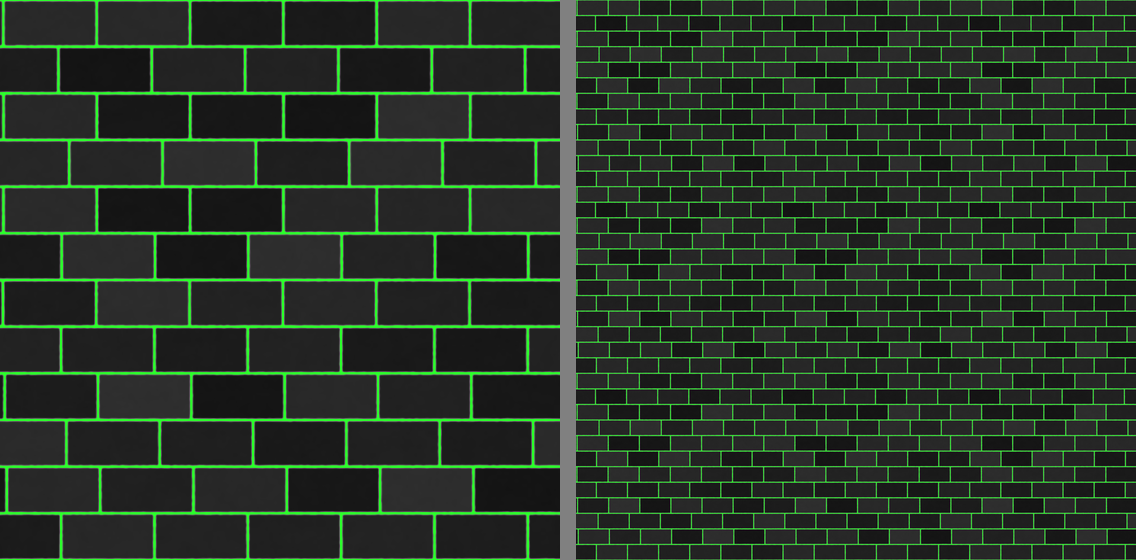
Left, the tile; right, the same tile 3 across and 3 down.
Give the GLSL for this pattern, as a Shadertoy shader.

```glsl
// Dark running-bond brick wall with thin glowing green joints and a pale rim.
// Each row is shifted by a hashed amount; a rounded-box distance per brick
// drives joint and rim, while wrapped value noise adds wobble and mottling.

const vec2  GRID         = vec2(6.0, 12.0);         // bricks across, rows down
const float JOINT_HALF   = 0.0021;                  // half joint width, canvas units
const float CORNER       = 0.0035;                  // brick corner radius
const float EDGE_SOFT    = 0.0011;                  // softness of the joint edge
const float RIM_WIDTH    = 0.0028;                  // pale rim inside each brick
const float WOBBLE       = 0.0007;                  // roughness of the joint edge
const float MOTTLE       = 0.012;                   // surface tone variation
const float SHIFT_EVEN   = 0.625;                   // row shifts, in brick widths
const float SHIFT_ODD    = 0.01;
const float JITTER_EVEN  = 0.125;
const float JITTER_ODD   = 0.07;
const float BRICK_DARK   = 0.078;
const float BRICK_LIGHT  = 0.185;
const vec3  JOINT_COLOUR = vec3(0.17, 1.00, 0.17);
const vec3  RIM_COLOUR   = vec3(0.41, 0.34, 0.41);

float hash(vec2 p) {
    return fract(sin(dot(p, vec2(127.1, 311.7))) * 43758.5453);
}

// Value noise that repeats after a whole number of cells
float wrapNoise(vec2 uv, float period) {
    vec2 p = uv * period;
    vec2 i = floor(p);
    vec2 f = fract(p);
    f = f * f * (3.0 - 2.0 * f);
    vec2 a = mod(i, period);
    vec2 b = mod(i + 1.0, period);
    return mix(mix(hash(a), hash(vec2(b.x, a.y)), f.x),
               mix(hash(vec2(a.x, b.y)), hash(b), f.x), f.y);
}

float roundedBox(vec2 p, vec2 halfSize, float radius) {
    vec2 q = abs(p) - halfSize + radius;
    return length(max(q, 0.0)) + min(max(q.x, q.y), 0.0) - radius;
}

float rowShift(float row) {
    float jitter = hash(vec2(row, 7.3));
    return mod(row, 2.0) < 0.5 ? SHIFT_EVEN + JITTER_EVEN * jitter
                               : SHIFT_ODD + JITTER_ODD * jitter;
}

void mainImage(out vec4 fragColor, in vec2 fragCoord) {
    vec2 uv = fragCoord / iResolution.xy;

    // Brick cell, wrapped so the canvas tiles
    vec2 p = uv * GRID;
    p.x -= rowShift(mod(floor(p.y), GRID.y));
    vec2 brick = mod(floor(p), GRID);
    vec2 local = (fract(p) - 0.5) / GRID;

    // Signed distance to the brick outline, slightly roughened
    float d = roundedBox(local, 0.5 / GRID - JOINT_HALF, CORNER);
    d += WOBBLE * (wrapNoise(uv, 160.0) - 0.5);

    // Brick face: one tone per brick plus faint mottling
    float tone = mix(BRICK_DARK, BRICK_LIGHT, hash(brick + 19.7));
    float grain = 0.6 * wrapNoise(uv, 48.0) + 0.4 * wrapNoise(uv, 128.0);
    vec3 colour = vec3(tone + MOTTLE * (grain - 0.5));

    // Pale rim, then the joint over it
    float soft = max(EDGE_SOFT, 0.6 / iResolution.y);
    colour = mix(colour, RIM_COLOUR, smoothstep(-RIM_WIDTH, 0.0, d));
    colour = mix(colour, JOINT_COLOUR, smoothstep(-soft, soft, d));

    fragColor = vec4(colour, 1.0);
}
```
